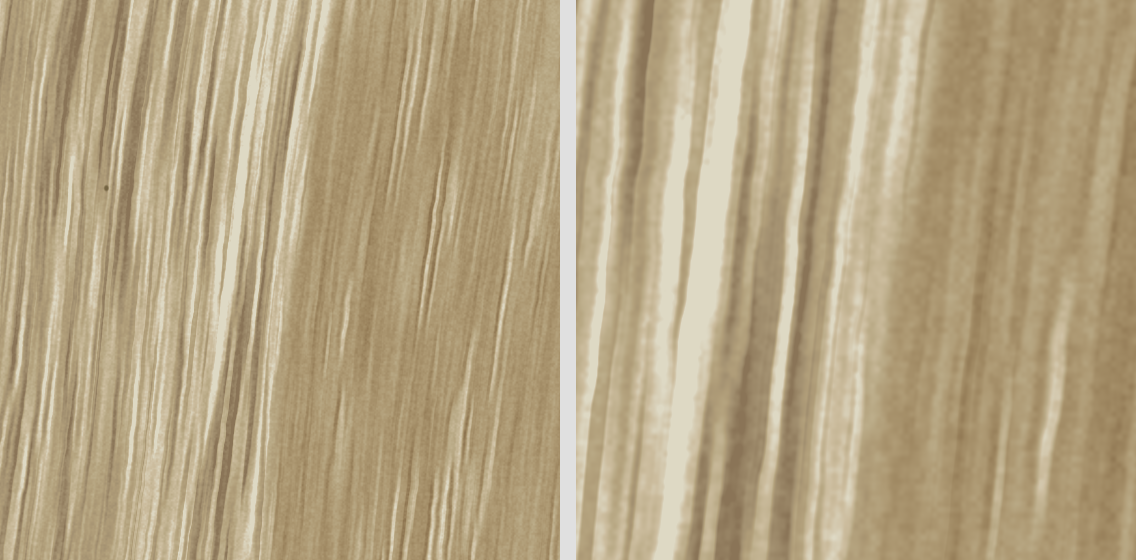
Left, the full canvas; right, a detail of the centre.
This texture is drawn by a Shadertoy shader. Its source:

```glsl
// Pale wood grain: long slanted fibres, a bleached ribbed band and a smoother tan side.

float hash(vec2 p) {
    vec3 q = fract(p.xyx * vec3(0.1031, 0.1030, 0.0973));
    q += dot(q, q.yzx + 33.33);
    return fract((q.x + q.y) * q.z);
}

float noise(vec2 p) {
    vec2 i = floor(p), f = fract(p);
    f = f * f * (3.0 - 2.0 * f);
    return mix(mix(hash(i), hash(i + vec2(1, 0)), f.x),
               mix(hash(i + vec2(0, 1)), hash(i + vec2(1, 1)), f.x), f.y);
}

// One fibre column: smooth random values along y with its own phase
float fibre(float column, float y) {
    y += 40.0 * hash(vec2(column, 7.0));
    float i = floor(y), f = fract(y);
    f = f * f * (3.0 - 2.0 * f);
    return mix(hash(vec2(column, i + 90.0)), hash(vec2(column, i + 91.0)), f);
}

// Neighbouring fibres blended into streaks without aligned ends
float streaks(vec2 p) {
    float i = floor(p.x), f = fract(p.x);
    return mix(fibre(i, p.y), fibre(i + 1.0, p.y), f * f * (3.0 - 2.0 * f));
}

// Thin raised strands
float strands(vec2 p) {
    return smoothstep(0.48, 0.85, streaks(p * vec2(120.0, 6.0) + 300.0));
}

vec3 woodRamp(float t) {
    vec3 c = mix(vec3(0.54, 0.44, 0.30), vec3(0.62, 0.53, 0.38), clamp(t * 5.0, 0.0, 1.0));
    c = mix(c, vec3(0.68, 0.60, 0.45), clamp(t * 5.0 - 1.0, 0.0, 1.0));
    c = mix(c, vec3(0.73, 0.67, 0.53), clamp(t * 5.0 - 2.0, 0.0, 1.0));
    c = mix(c, vec3(0.80, 0.74, 0.62), clamp(t * 5.0 - 3.0, 0.0, 1.0));
    return mix(c, vec3(0.87, 0.85, 0.77), clamp(t * 5.0 - 4.0, 0.0, 1.0));
}

void mainImage(out vec4 fragColor, in vec2 fragCoord) {
    vec2 uv = fragCoord / iResolution.xy;

    // Lean the grain, then bend it and vary the fibre widths
    vec2 p = uv;
    p.x -= 0.12 * uv.y + 0.006 * sin(5.0 * uv.y + 4.0 * uv.x);
    float edge = p.x;
    p.x += 0.012 * (noise(p * vec2(20.0, 2.2) + 5.0) - 0.5);
    p.x += 0.0024 * (noise(uv * vec2(50.0, 45.0)) - 0.5);

    // Regions: tan side, bleached band, faded patches
    float tan_ = smoothstep(0.455, 0.475, edge + 0.03 * (noise(uv * vec2(9.0, 5.0)) - 0.5));
    float bleached = smoothstep(0.22, 0.34, edge) * (1.0 - tan_);
    float patches = smoothstep(0.35, 0.75, noise(p * vec2(14.0, 3.6) + 21.0));
    float farFade = smoothstep(0.72, 0.9, edge) * smoothstep(0.3, 0.8, uv.y);
    patches = max(patches, farFade);

    // Ribs separated by narrow grooves
    float ribs = smoothstep(0.25, 0.7, streaks(p * vec2(82.0, 2.6))) - 0.5;
    float grooves = smoothstep(0.5, 0.75, streaks(p * vec2(125.0, 3.4) + 150.0));
    float fine = streaks(p * vec2(210.0, 11.0) + 500.0) - 0.5;

    // Strands catch light on one side and cast shade on the other
    float light = strands(p);
    float shade = strands(p + vec2(0.006, 0.0));

    float tone = mix(0.55, 0.35, tan_) + 0.25 * bleached;
    tone += ribs * mix(mix(0.38, 0.48, bleached), 0.10, tan_);
    tone -= grooves * mix(mix(0.38, 0.56, bleached), 0.10, tan_);
    tone += light * mix(0.32, 0.13 + 0.38 * patches, tan_);
    tone -= shade * mix(0.25, 0.10 + 0.18 * patches, tan_);
    tone += fine * mix(0.26, 0.20, tan_);
    tone += 0.07 * (patches - 0.35) + 0.06 * farFade;
    tone += 0.10 * (noise(uv * vec2(5.0, 4.0) + 60.0) - 0.5);

    // Soft surface grain
    tone += 0.12 * (noise(uv * 170.0) - 0.5) + 0.12 * (noise(uv * 300.0 + 17.0) - 0.5);

    // Grooves on the ribbed side are greyer than the tan wood
    vec3 color = woodRamp(clamp(0.08 + 0.92 * tone, 0.0, 1.0));
    float greyness = (1.0 - tan_) * (1.0 - smoothstep(0.15, 0.5, tone));
    color += greyness * vec3(0.0, 0.015, 0.04);

    // Small dark speck
    float speck = length((uv - vec2(0.19, 0.664)) * vec2(1.0, 0.8));
    color = mix(color, vec3(0.40, 0.34, 0.21), 0.8 * (1.0 - smoothstep(0.002, 0.006, speck)));

    fragColor = vec4(color, 1.0);
}
```
